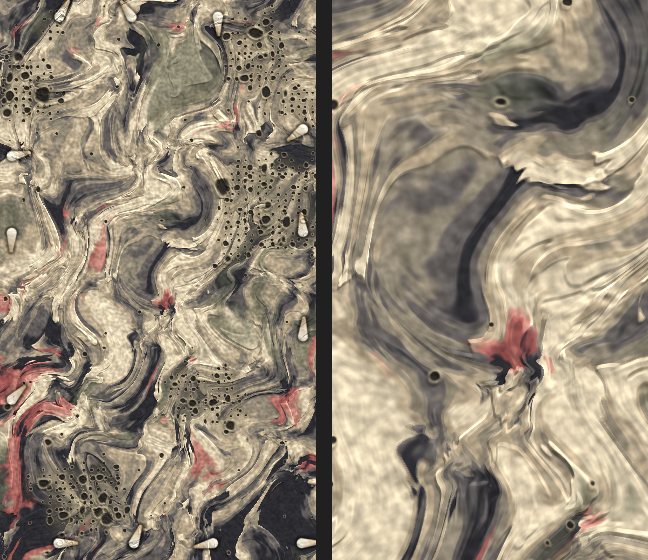
Left, the full canvas; right, a detail of the centre.
Write a Shadertoy shader that draws this texture.

```glsl
float hash(vec2 p) {
    vec3 q = fract(p.xyx * 0.1031);
    q += dot(q, q.yzx + 33.33);
    return fract((q.x + q.y) * q.z);
}

float gradientDot(vec2 cell, vec2 offset) {
    float a = 6.2832 * hash(cell);
    return dot(vec2(cos(a), sin(a)), offset);
}

float noise(vec2 p) {
    vec2 i = floor(p), f = p - i, e = vec2(1, 0);
    vec2 u = f * f * f * (f * (f * 6.0 - 15.0) + 10.0);
    return mix(mix(gradientDot(i, f), gradientDot(i + e, f - e), u.x),
               mix(gradientDot(i + e.yx, f - e.yx), gradientDot(i + 1.0, f - 1.0), u.x), u.y);
}

float fbm(vec2 p) {
    float sum = 0.0, amp = 1.0;
    for (int i = 0; i < 5; i++) {
        sum += amp * noise(p);
        p = p * 2.03 + 13.7;
        amp *= 0.56;
    }
    return sum;
}

// Clay tones from black to cream
vec3 palette(float t) {
    vec3 c = mix(vec3(0.17, 0.17, 0.19), vec3(0.39, 0.37, 0.36), smoothstep(0.11, 0.22, t));
    c = mix(c, vec3(0.57, 0.53, 0.46), smoothstep(0.30, 0.42, t));
    c = mix(c, vec3(0.72, 0.65, 0.54), smoothstep(0.54, 0.65, t));
    return mix(c, vec3(0.88, 0.82, 0.70), smoothstep(0.75, 0.87, t));
}

// Density of pits: a few soft clusters (x, y, radius)
float porosity(vec2 p) {
    vec3 clusters[7] = vec3[7](vec3(0.50, 0.63, 0.13), vec3(0.47, 0.90, 0.08),
        vec3(0.36, 0.29, 0.08), vec3(0.15, 0.11, 0.10), vec3(0.05, 0.84, 0.07),
        vec3(0.54, 0.82, 0.06), vec3(0.09, 0.96, 0.04));
    float density = 0.015;
    for (int i = 0; i < 7; i++) {
        vec3 c = clusters[i];
        density = max(density, smoothstep(1.1, 0.4, length(p - c.xy) / c.z + 0.7 * noise(p * 18.0)));
    }
    return density;
}

// Colour in rgb, height in w
vec4 clay(vec2 p) {
    // Swirled coordinates, stretched along a steep diagonal
    vec2 q = p + 0.09 * vec2(noise(p * 7.0), noise(p * 7.0 + 19.0));
    q += 0.04 * vec2(noise(q * 15.0 + 7.0), noise(q * 15.0 + 43.0));
    q += 0.010 * vec2(noise(q * 42.0 + 3.0), noise(q * 42.0 + 61.0));
    vec2 s = vec2(dot(q, vec2(0.9, -0.43)) * 15.0, dot(q, vec2(0.43, 0.9)) * 6.5);

    // Overlapping smears with crisp raised borders
    float tone = 3.3 * fbm(s);
    float height = 0.005 * fbm(s * 2.5) + 0.003 * fbm(p * 38.0);
    for (int i = 1; i < 4; i++) {
        float k = float(i);
        float cover = smoothstep(0.14, 0.19, fbm(s * 0.85 + 17.3 * k));
        tone = mix(tone, 3.3 * fbm(s * vec2(1.3, 0.8) + 31.7 * k), cover);
        height += 0.004 * cover;
    }
    vec2 away = (p - vec2(0.28, 0.64)) / vec2(0.34, 0.6);
    tone += 0.62 - 1.1 * dot(away, away) + 0.5 * noise(p * 55.0);
    float level = 1.0 / (1.0 + exp(-1.7 * tone));
    vec3 color = palette(level);

    // Olive and red streaks
    float olive = smoothstep(0.3, 0.5, fbm(s * 0.6 + 53.0));
    color = mix(color, vec3(0.37, 0.38, 0.31), 0.6 * olive);
    float redBias = 0.38 * smoothstep(0.13, 0.0, p.x) * smoothstep(0.74, 0.6, p.y)
                  + 0.10 * smoothstep(0.55, 0.4, p.y);
    float red = smoothstep(0.46, 0.6, fbm(s * 0.9 + 71.0) + redBias);
    red *= smoothstep(0.08, 0.2, level);
    color = mix(color, mix(vec3(0.60, 0.26, 0.26), vec3(0.79, 0.54, 0.49), level), 0.85 * red);

    // Fingerprint ridges and grain
    float prints = smoothstep(0.05, 0.25, noise(p * 9.0 + 5.0));
    height += 0.0005 * prints * sin(dot(q, vec2(330.0, 620.0)));
    color *= 1.0 + 0.22 * noise(p * 170.0) + 0.18 * noise(p * 80.0);

    // Pits and cups of four sizes
    color = mix(color, vec3(0.52, 0.48, 0.39), 0.4 * porosity(p));
    for (int k = 0; k < 4; k++) {
        float size = 0.012 * pow(1.65, float(k));
        vec2 g = p / size, cell = floor(g), id = cell + 57.0 * float(k);
        vec2 centre = 0.5 + 0.3 * (vec2(hash(id + 3.7), hash(id + 8.1)) - 0.5);
        float d = length((g - cell - centre) * vec2(1.0, 0.7 + 0.6 * hash(id + 2.3)));
        d += 0.12 * noise(g * 2.5 + 11.0);
        float r = mix(0.10, 0.25, hash(id + 5.3));
        float present = step(hash(id), porosity((cell + 0.5) * size) * (0.8 - 0.2 * float(k)));
        float rim = present * smoothstep(r + 0.16, r + 0.03, d);
        float hole = present * smoothstep(r + 0.04, r - 0.06, d);
        color = mix(color, vec3(0.60, 0.55, 0.44), 0.5 * rim);
        color = mix(color, vec3(0.14, 0.13, 0.12), 0.9 * hole);
        height += size * 0.15 * (rim - 1.2 * hole);
    }

    // Tapered teeth around the border
    for (int i = 0; i < 13; i++) {
        vec2 id = vec2(float(i), 4.0);
        float a = 6.2832 * (id.x + 0.7 * hash(id)) / 13.0;
        vec2 dir = vec2(cos(a), sin(a));
        vec2 root = vec2(0.281, 0.5) + dir / max(abs(dir.x), abs(dir.y)) * vec2(0.26, 0.47);
        float turn = 6.2832 * hash(id + 9.0);
        vec2 axis = vec2(cos(turn), sin(turn)), rel = p - root;
        float along = clamp(dot(rel, axis) / 0.032, 0.0, 1.0);
        float d = length(rel - axis * along * 0.032) - mix(0.009, 0.003, along);
        float tooth = smoothstep(0.0015, -0.0015, d);
        color *= 1.0 - 0.5 * smoothstep(0.008, 0.0, d);
        color = mix(color, mix(vec3(0.90, 0.87, 0.80), vec3(0.72, 0.62, 0.48), along), tooth);
        height += 0.004 * smoothstep(0.002, -0.006, d);
    }
    return vec4(color, height);
}

void mainImage(out vec4 fragColor, in vec2 fragCoord) {
    vec2 p = fragCoord / iResolution.y;
    vec4 surface = clay(p);
    // Light from above
    float slope = surface.w - clay(p + 0.0025 * vec2(0.35, 0.94)).w;
    float shade = 1.0 + clamp(70.0 * slope, -0.45, 0.25);
    fragColor = vec4(clamp(surface.rgb * shade, 0.0, 1.0), 1.0);
}
```
